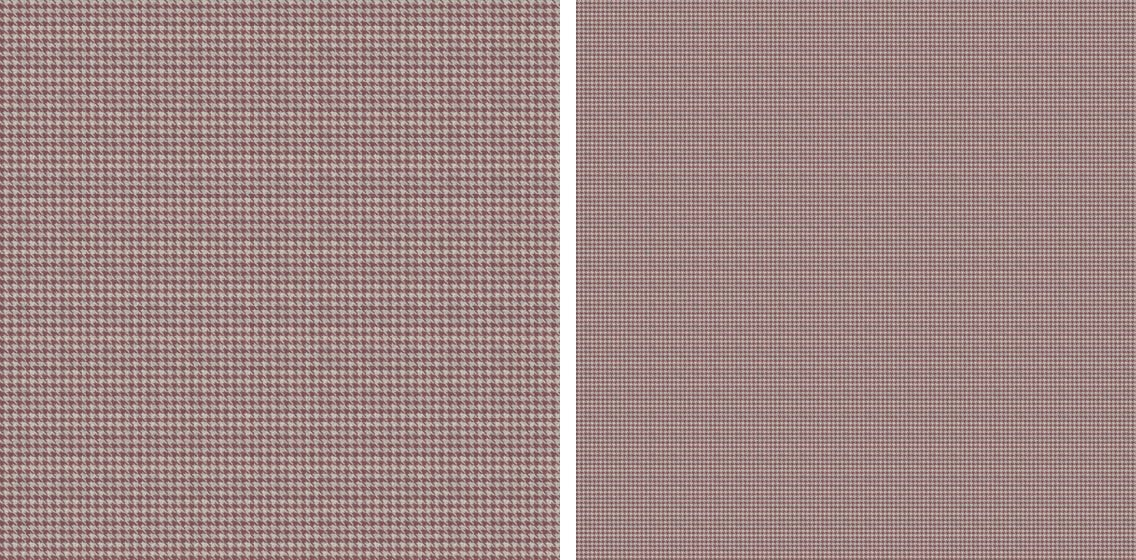
Left, the tile; right, the same tile 2 across and 2 down.
A WebGL 1 fragment shader for this texture:

```glsl
precision highp float;
// Fine, soft red and pale grey houndstooth cloth with uneven yarns, tiling on all sides.

uniform vec2 u_resolution;

#define SWATCHES 13.0
#define REPEATS_PER_SWATCH 5.0
#define YARNS_PER_REPEAT 8.0
#define RED_YARN vec3(0.495, 0.325, 0.345)
#define PALE_YARN vec3(0.755, 0.735, 0.690)
#define WARP_SHARE 0.46
#define ROW_WEAR 0.08
#define COLUMN_WEAR 0.02
#define YARN_WEAR 0.07
#define FIBRE_WEAR 0.24
#define SOFTNESS 0.0038
#define SAMPLES 7

float hash(vec2 p) {
  vec3 q = fract(vec3(p.xyx) * 0.1031);
  q += dot(q, q.yzx + 33.33);
  return fract((q.x + q.y) * q.z);
}

// Random value centred on zero
float vary(vec2 id, float seed) {
  return hash(id + seed) - 0.5;
}

vec3 weave(vec2 uv) {
  // Wear recurs with each swatch, so that the cloth stays even at large scale
  vec2 tile = fract(uv * SWATCHES) * REPEATS_PER_SWATCH;
  vec2 cell = floor(tile);
  vec2 local = tile - cell;
  vec2 yarn = floor(tile * YARNS_PER_REPEAT);

  // A 2/2 twill: two diagonals of warp floats in each repeat
  bool warpOnTop = fract(2.0 * (local.x + local.y)) < WARP_SHARE;

  // Both yarn systems run half red, half pale
  float position = warpOnTop ? local.x : local.y;
  vec3 colour = position < 0.5 ? RED_YARN : PALE_YARN;

  // Uneven dye and thickness along rows, columns, yarns and fibres
  vec2 yarnId = warpOnTop ? vec2(yarn.x, 3.0) : vec2(7.0, yarn.y);
  float shade = 1.0
    + ROW_WEAR * vary(vec2(cell.y, 5.0), 11.0)
    + COLUMN_WEAR * vary(vec2(cell.x, 9.0), 23.0)
    + YARN_WEAR * vary(yarnId, 37.0)
    + FIBRE_WEAR * vary(yarn, 51.0);
  return colour * shade;
}

void main() {
  vec2 uv = gl_FragCoord.xy / u_resolution;
  vec2 radius = max(vec2(0.5 * SOFTNESS), 0.75 / u_resolution);

  // A tent filter gives the woolly edges and smooths the pixels
  vec3 sum = vec3(0.0);
  float total = 0.0;
  for (int j = 0; j < SAMPLES; j++) {
    for (int i = 0; i < SAMPLES; i++) {
      vec2 offset = (vec2(float(i), float(j)) + 0.5) * 2.0 / float(SAMPLES) - 1.0;
      vec2 tent = 1.0 - abs(offset);
      float weight = tent.x * tent.y;
      sum += weight * weave(uv + offset * radius);
      total += weight;
    }
  }
  gl_FragColor = vec4(sum / total, 1.0);
}
```
